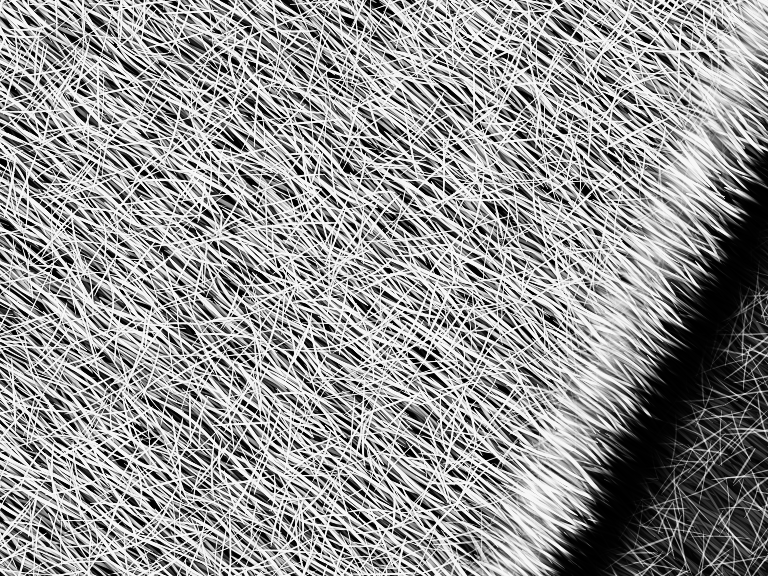
Reproduce this texture procedurally as a WebGL 2 fragment shader.

```glsl
#version 300 es
precision highp float;
// A dense mat of pale fibres, combed down to the right, with a bright ridge
// and a dark trench crossing the lower right. Jittered grids of tapered strands
// are stacked from back to front; stretched gradient noise combs the ridge.

uniform vec2 u_resolution;
out vec4 fragColor;

const int MAT_LAYERS = 8;
const int HAIR_LAYERS = 9;
const float COMB_ANGLE = -0.64;
const float LAYER_FAN = 0.36;
const vec2 MAT_CELL = vec2(0.085, 0.021);
const float MAT_SPREAD = 0.44;
const float MAT_WIDTH = 0.0026;
const float MAT_SHADOW = 0.55;
const vec2 HAIR_CELL = vec2(0.078);
const float HAIR_WIDTH = 0.0014;
const float HAIR_SHADOW = 0.22;
const float SHADOW_REACH = 0.003;
const vec2 TRENCH_POINT = vec2(1.146, 0.392);
const vec2 TRENCH_NORMAL = vec2(0.8944, -0.4472);
const float RIDGE_LOW = -0.062;   // ridge offset at the bottom
const float RIDGE_HIGH = -0.108;  // ridge offset at the top
const float RIDGE_WIDTH = 0.05;
const float RIDGE_TONE = 0.8;
const float RIDGE_STRENGTH = 0.62;
const vec2 STREAK_SCALE = vec2(10.0, 120.0);
const float PAPER_WHITE = 0.97;

vec4 hash4(vec2 id, float seed) {
  vec4 h = fract(vec4(id.xyx, id.y + seed) * vec4(0.1031, 0.1030, 0.0973, 0.1099)
         + seed * vec4(0.137, 0.317, 0.571, 0.713));
  h += dot(h, h.wzxy + 33.33);
  return fract((h.xxyz + h.yzzw) * h.zywx);
}

// Coordinates of p in a frame turned by the angle
vec2 turn(vec2 p, float angle) {
  float c = cos(angle), s = sin(angle);
  return vec2(c * p.x + s * p.y, c * p.y - s * p.x);
}

float cornerSlope(vec2 corner, vec2 offset) {
  float a = 6.2832 * hash4(corner, 3.0).x;
  return dot(vec2(cos(a), sin(a)), offset);
}

float gradientNoise(vec2 p) {
  vec2 i = floor(p), f = p - i;
  vec2 w = f * f * f * (f * (f * 6.0 - 15.0) + 10.0);
  vec2 e = vec2(1.0, 0.0);
  float low = mix(cornerSlope(i, f), cornerSlope(i + e, f - e), w.x);
  float high = mix(cornerSlope(i + e.yx, f - e.yx), cornerSlope(i + e.xx, f - e.xx), w.x);
  return 1.4 * mix(low, high, w.y);
}

// Lays one grid of bent, tapered strands with soft shadows over the tone below
float layStrands(float below, vec2 p, float angle, vec2 cell, float spread, float width,
                 float shade, float tone, float opacity, float seed) {
  float soft = 0.7 / u_resolution.y;
  vec2 q = turn(p, angle) + seed * vec2(0.173, 0.291);
  vec2 home = floor(q / cell);
  for (int j = -1; j <= 1; j++) {
    for (int i = -1; i <= 1; i++) {
      vec2 id = home + vec2(i, j);
      vec4 h = hash4(id, seed);
      vec4 k = hash4(id + 57.0, seed);
      vec2 r = turn(q - (id + h.xy) * cell, (h.z - 0.5) * spread);
      float along = r.x / (cell.x * mix(0.4, 0.82, h.w));
      float body = 1.0 - along * along;
      if (body <= 0.0) continue;
      float across = r.y + (k.x - 0.5) * 0.012 * body;
      float edge = abs(across) - width * mix(0.5, 1.35, k.y) * sqrt(body);
      float shadow = exp(-max(edge, 0.0) / SHADOW_REACH) * body;
      float core = smoothstep(soft, -soft, edge);
      float sheen = mix(0.8, 1.1, k.z) + 0.06 * clamp(across / width, -1.0, 1.0);
      below *= 1.0 - shade * shadow * opacity;
      below = mix(below, min(tone * sheen, 1.0), core * opacity);
    }
  }
  return below;
}

void main() {
  vec2 p = gl_FragCoord.xy / u_resolution.y;
  float clump = gradientNoise(p * 7.0);
  float streak = gradientNoise(turn(p, COMB_ANGLE) * STREAK_SCALE);
  float fine = gradientNoise(turn(p, COMB_ANGLE + 0.06) * STREAK_SCALE * 1.7 + 40.0);
  float comb = streak + 0.7 * fine;

  // Signed distance across the trench, and the zones it makes
  float d = dot(p - TRENCH_POINT, TRENCH_NORMAL) + 0.008 * gradientNoise(p * 5.0 + 9.0);
  float ragged = d + 0.035 * comb;
  float trench = smoothstep(-0.02, 0.04, ragged);
  float floorZone = smoothstep(0.055, 0.15, d);
  float ridgePlace = (d + 0.02 * comb - mix(RIDGE_LOW, RIDGE_HIGH, p.y)) / RIDGE_WIDTH;
  float ridge = exp(-ridgePlace * ridgePlace);

  // Combed mat, darkest at the back
  float lum = 0.04 + 0.1 * max(streak, 0.0);
  vec2 swayed = p + 0.006 * vec2(clump, gradientNoise(p * 6.0 + 21.0));
  for (int n = 0; n < MAT_LAYERS; n++) {
    float depth = float(n) / float(MAT_LAYERS - 1);
    float fan = (fract(float(n) * 0.618) - 0.5) * LAYER_FAN;
    lum = layStrands(lum, swayed, COMB_ANGLE + fan, MAT_CELL, MAT_SPREAD, MAT_WIDTH,
                     MAT_SHADOW, mix(0.25, 1.15, depth), 1.0, float(n) + 1.0);
  }
  lum *= 1.0 + 0.15 * clump;

  // Ridge glow, then the trench and its dim floor
  lum = mix(lum, RIDGE_TONE + 0.6 * comb, RIDGE_STRENGTH * ridge);
  lum *= mix(1.0, mix(0.04, 0.24, floorZone), trench);
  lum += 0.07 * floorZone * (0.8 + clump);

  // Loose hairs at any angle, sparse on the ridge and fainter on the floor
  float field = mix(1.0, 0.12, smoothstep(-0.22, -0.08, d)) * (1.0 - smoothstep(-0.05, 0.0, d));
  float hairOpacity = max(0.92 * field, 0.46 * floorZone);
  for (int n = 0; n < HAIR_LAYERS; n++) {
    lum = layStrands(lum, p, float(n) * 1.3, HAIR_CELL, 6.2832, HAIR_WIDTH,
                     HAIR_SHADOW, 1.15, hairOpacity, float(n) + 31.0);
  }

  // Contrast
  lum = clamp(lum, 0.0, 1.0);
  lum = mix(lum, smoothstep(0.03, 0.85, lum), 0.75);
  fragColor = vec4(vec3(min(lum, PAPER_WHITE)), 1.0);
}
```
